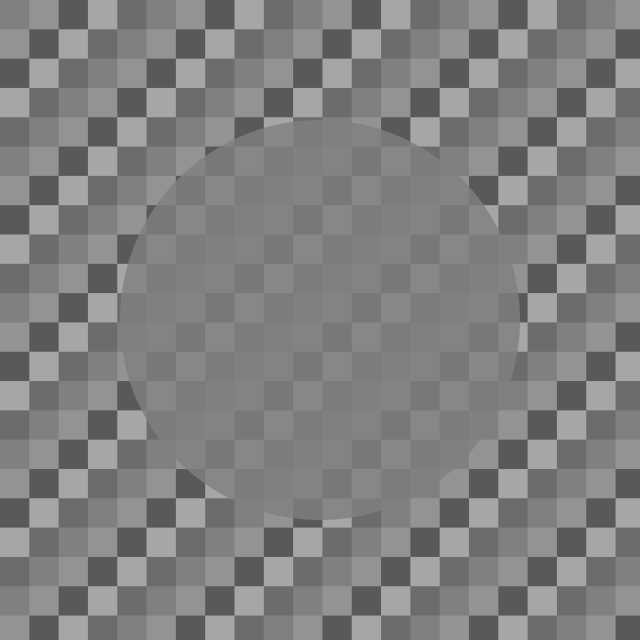
This pattern is drawn by a WebGL 1 fragment shader. Its source:

```glsl
precision highp float;

uniform vec2 u_resolution;

const float CELL_SIZE = 0.0458;
const float BASE_GRAY = 0.5;
const float TONE_STEP = 0.075;
const vec2 DISC_CENTER = vec2(0.5);
const float DISC_RADIUS = 0.3125;
const float DISC_CONTRAST = 0.2;

// Tone level from -2 to 2; cubing modulo 5 shuffles the five diagonals
float cellLevel(vec2 cell) {
  float k = floor(mod(cell.x + cell.y + 0.5, 5.0));
  return floor(mod(k * k * k + 2.5, 5.0)) - 2.0;
}

// Checker levels, blended over one pixel at the cell borders
float checkerLevel(vec2 p, float pixel) {
  vec2 grid = p / CELL_SIZE - 0.5;
  vec2 cell = floor(grid);
  vec2 blend = clamp((grid - cell - 0.5) * CELL_SIZE / pixel + 0.5, 0.0, 1.0);
  float nearRow = mix(cellLevel(cell), cellLevel(cell + vec2(1.0, 0.0)), blend.x);
  float farRow = mix(cellLevel(cell + vec2(0.0, 1.0)), cellLevel(cell + 1.0), blend.x);
  return mix(nearRow, farRow, blend.y);
}

void main() {
  float pixel = 1.0 / min(u_resolution.x, u_resolution.y);
  vec2 uv = gl_FragCoord.xy / u_resolution;

  // Rows are counted from the top edge
  float level = checkerLevel(vec2(uv.x, 1.0 - uv.y), pixel);

  // The disc mutes the contrast of the checker
  float edge = length(uv - DISC_CENTER) - DISC_RADIUS;
  float inside = clamp(0.5 - edge / pixel, 0.0, 1.0);
  float contrast = mix(1.0, DISC_CONTRAST, inside);

  gl_FragColor = vec4(vec3(BASE_GRAY + TONE_STEP * level * contrast), 1.0);
}
```
